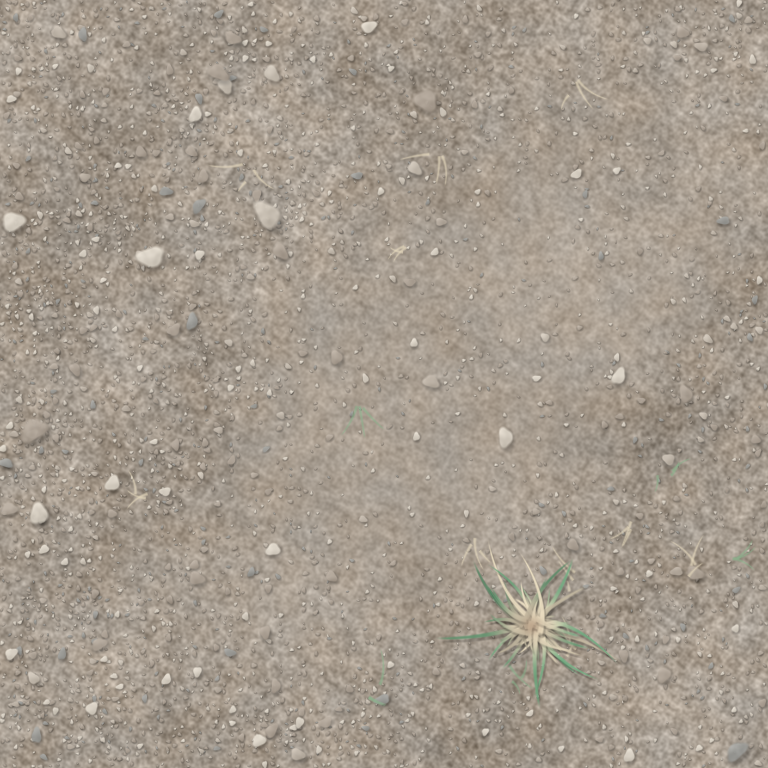
Write a Shadertoy shader that draws this texture.

```glsl
// Dry trodden soil seen from above: layered gradient noise for the dirt,
// jittered cells of lit pebbles from grit to stones, and curved tapering
// blades for a grass tuft and a few scattered sprigs.

#define SOIL vec3(0.645, 0.603, 0.553)
#define PALE_STONE vec3(0.87, 0.84, 0.79)
#define TAN_STONE vec3(0.69, 0.645, 0.595)
#define GREY_STONE vec3(0.62, 0.62, 0.605)
#define STRAW vec3(0.90, 0.85, 0.74)
#define GRASS vec3(0.43, 0.65, 0.49)
#define BROAD_CONTRAST 0.085
#define GRAIN_CONTRAST 0.135
#define SHADOW_DEPTH 0.24
#define TUFT_CENTER vec2(0.692, 0.185)
#define TUFT_BLADES 54
#define SPRIGS 15

vec3 hash3(vec2 p) {
    vec3 q = fract(p.xyx * vec3(0.1031, 0.1030, 0.0973));
    q += dot(q, q.yxz + 33.33);
    return fract((q.xxy + q.yzz) * q.zyx);
}

float cornerSlope(vec2 cell, vec2 offset) {
    float angle = 6.2832 * hash3(cell + 71.0).x;
    return dot(vec2(cos(angle), sin(angle)), offset);
}

float gradientNoise(vec2 p) {
    vec2 i = floor(p), f = fract(p);
    vec2 u = f * f * f * (f * (f * 6.0 - 15.0) + 10.0);
    vec2 e = vec2(0.0, 1.0);
    return mix(mix(cornerSlope(i, f), cornerSlope(i + e.yx, f - e.yx), u.x),
               mix(cornerSlope(i + e, f - e), cornerSlope(i + 1.0, f - 1.0), u.x), u.y);
}

mat2 rotation(float a) {
    return mat2(cos(a), sin(a), -sin(a), cos(a));
}

// Worn, smooth strip running diagonally through the middle
float wornStrip(vec2 p) {
    vec2 d = rotation(-0.8) * (p - vec2(0.60, 0.52));
    float r = length(d / vec2(0.50, 0.25)) + 0.35 * gradientNoise(p * 6.0);
    return 1.0 - smoothstep(0.4, 1.2, r);
}

vec3 soil(vec2 p) {
    float worn = wornStrip(p);
    vec2 g = rotation(0.6) * p;
    float broad = gradientNoise(p * 4.0) + 0.7 * gradientNoise(p * 10.0 + 9.0)
                + 0.7 * gradientNoise(p * 25.0 + 23.0);
    float grain = 0.8 * gradientNoise(g * vec2(58.0, 66.0))
                + 1.0 * gradientNoise(g * vec2(115.0, 130.0) + 31.0)
                + 0.8 * gradientNoise(g * 205.0 + 57.0);
    vec3 color = SOIL + BROAD_CONTRAST * broad * mix(1.0, 0.6, worn) + 0.018 * worn;
    color += GRAIN_CONTRAST * grain * mix(1.0, 0.6, worn);
    return color + vec3(0.02, 0.0, -0.02) * gradientNoise(p * 18.0 + 4.0);
}

// One size of stones: each cell may hold a rounded, lit, shadowed pebble
vec3 addPebbles(vec3 color, vec2 p, float cells, float share, float size) {
    vec2 q = p * cells, home = floor(q);
    float pixel = cells / iResolution.y;
    for (int k = 0; k < 9; k++) {
        vec2 cell = home + vec2(k % 3 - 1, k / 3 - 1);
        vec3 place = hash3(cell + cells), kind = hash3(cell + cells * 3.0 + 17.0);
        vec2 center = cell + 0.2 + 0.6 * place.xy;
        vec2 c = center / cells;
        float density = mix(1.5, 0.75, smoothstep(0.1, 0.7, c.x)) * (1.0 - 0.6 * wornStrip(c));
        density *= 1.0 + 1.3 * gradientNoise(c * 9.0 + 40.0);
        if (place.z > share * density) continue;
        float radius = size * mix(0.6, 1.35, kind.x * kind.x);
        vec2 d = q - center;
        mat2 turn = rotation(6.2832 * kind.y);
        vec2 stretch = vec2(0.85, mix(1.0, 1.45, kind.z));
        vec2 local = turn * d * stretch;
        vec2 shaded = turn * (d - radius * vec2(0.2, -0.35)) * stretch;
        float wobble = 1.0 + 0.13 * sin(3.0 * atan(local.y, local.x) + 20.0 * kind.x);
        float soft = max(pixel, radius * 0.2);
        float shadow = 1.0 - smoothstep(-0.3 * radius, 0.4 * radius + pixel, length(shaded) - radius);
        float body = 1.0 - smoothstep(-soft, soft, length(local) - radius * wobble);
        vec3 stone = mix(TAN_STONE, PALE_STONE, smoothstep(0.35, 0.85, kind.y));
        stone = mix(stone, GREY_STONE, step(0.88, kind.z));
        stone += 0.07 * dot(d, vec2(-0.35, 0.8)) / radius;
        stone += 0.07 * gradientNoise(p * 110.0 + kind.xy * 40.0);
        color *= 1.0 - SHADOW_DEPTH * shadow;
        color = mix(color, stone, 0.92 * body);
    }
    return color;
}

// Coverage of a curved blade that starts at the origin and tapers to a tip
float blade(vec2 d, float angle, float reach, float bend, float width) {
    vec2 q = rotation(-angle) * d;
    float t = q.x / reach;
    float across = abs(q.y - bend * reach * t * t);
    float thickness = width * (1.0 - 0.7 * clamp(t, 0.0, 1.0));
    float soft = max(0.0016, 0.8 / iResolution.y);
    float ends = smoothstep(-0.03, 0.03, t) * (1.0 - smoothstep(0.85, 1.02, t));
    return ends * (1.0 - smoothstep(-soft, soft, across - thickness));
}

vec3 addTuft(vec3 color, vec2 p) {
    vec2 d = p - TUFT_CENTER;
    color *= 1.0 - 0.12 * exp(-dot(d, d) * 380.0);
    for (int i = 0; i < TUFT_BLADES; i++) {
        vec3 r = hash3(vec2(i, 5.0)), s = hash3(vec2(i, 43.0));
        float angle = 6.2832 * (float(i) * 0.618 + 0.25 * r.x);
        float reach = mix(0.035, 0.125, r.y * r.y);
        float bend = 1.3 * (r.z - 0.5);
        vec2 root = d - 0.022 * (s.yz - 0.5);
        float green = step(0.4, s.x) * smoothstep(0.02, 0.065, length(d));
        vec3 tint = mix(STRAW, GRASS, green) * mix(0.82, 1.06, s.y);
        float shade = blade(root - vec2(0.002, -0.004), angle, reach, bend, 0.004);
        color *= 1.0 - 0.18 * shade;
        color = mix(color, tint, 0.88 * blade(root, angle, reach, bend, 0.0036));
    }
    return mix(color, vec3(0.70, 0.58, 0.48), 0.6 * exp(-dot(d, d) * 7000.0));
}

vec3 addSprigs(vec3 color, vec2 p) {
    for (int i = 0; i < SPRIGS * 3; i++) {
        vec3 spot = hash3(vec2(i / 3, 91.0)), r = hash3(vec2(i, 137.0));
        vec2 d = p - vec2(sqrt(spot.x), spot.y) - 0.025 * (r.xy - 0.5);
        float cover = blade(d, 6.2832 * spot.z + 3.0 * r.x, mix(0.015, 0.045, r.y), r.z - 0.5, 0.0018);
        vec3 tint = mix(STRAW, GRASS, 0.75 * step(0.68, spot.z));
        color = mix(color, tint, 0.65 * cover);
    }
    return color;
}

void mainImage(out vec4 fragColor, in vec2 fragCoord) {
    vec2 p = fragCoord / iResolution.y;
    vec3 color = soil(p);
    color = addPebbles(color, p, 125.0, 0.24, 0.24);
    color = addPebbles(color, p, 62.0, 0.22, 0.22);
    color = addPebbles(color, p, 29.0, 0.15, 0.21);
    color = addPebbles(color, p, 13.0, 0.18, 0.16);
    color = addSprigs(color, p);
    color = addTuft(color, p);
    fragColor = vec4(clamp(color, 0.0, 1.0), 1.0);
}
```
